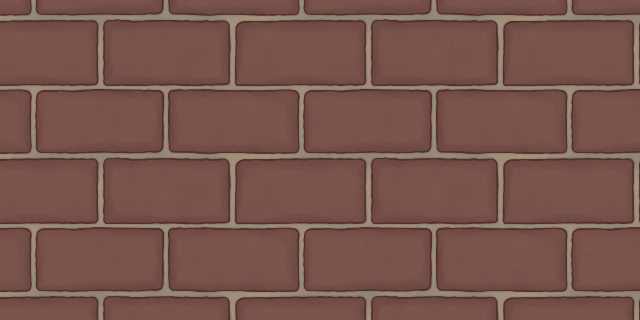
This texture is drawn by a Shadertoy shader. Its source:

```glsl
// Hand-inked red-brown bricks in running bond with thin, uneven beige mortar.

float hash(vec2 p) {
    vec3 q = fract(p.xyx * vec3(0.1031, 0.1030, 0.0973));
    q += dot(q, q.yzx + 33.33);
    return fract((q.x + q.y) * q.z);
}

// Value noise whose lattice wraps after the given period
float noise(vec2 p, vec2 period) {
    vec2 i = floor(p), f = fract(p);
    f = f * f * (3.0 - 2.0 * f);
    vec2 a = mod(i, period), b = mod(i + 1.0, period);
    return mix(mix(hash(a), hash(vec2(b.x, a.y)), f.x),
               mix(hash(vec2(a.x, b.y)), hash(b), f.x), f.y);
}

float noise(vec2 p) { return noise(p, vec2(512.0)); }

float roundedBox(vec2 p, vec2 halfSize, float radius) {
    vec2 q = abs(p) - halfSize + radius;
    return length(max(q, 0.0)) + min(max(q.x, q.y), 0.0) - radius;
}

void mainImage(out vec4 fragColor, in vec2 fragCoord) {
    const float rows = 4.632;    // brick courses in the canvas height
    const float pitch = 1.939;   // brick spacing, in course heights
    float pixel = rows / iResolution.y;

    // Course coordinates, running downwards
    vec2 p = fragCoord * pixel;
    p = vec2(p.x - 1.446, rows - p.y - 0.265);
    vec2 tile = p / vec2(2.0 * pitch, 2.0);

    // Four distinct bricks: two per course, odd courses shifted by half
    float course = floor(p.y);
    float odd = mod(course, 2.0);
    float column = floor((p.x + odd * 0.5 * pitch) / pitch);
    float wide = mod(column, 2.0);
    vec2 q = vec2(p.x + odd * 0.5 * pitch - (column + 0.5) * pitch,
                  p.y - course - 0.5 + 0.008 * odd);
    vec2 seed = 40.0 + vec2(wide, odd) * vec2(37.0, 61.0);

    // Wobbly silhouette, worn inwards
    vec2 halfSize = vec2(mix(0.930 + 0.016 * odd, 0.963, wide), 0.488 - 0.012 * odd);
    float radius = 0.05 + 0.11 * noise(q * 1.7 + seed);
    float d = roundedBox(q, halfSize, radius);
    d += 0.020 * noise(q * 2.6 + seed) + 0.012 * noise(q * 14.0 + seed);

    // Mortar, mottled from grey to warm beige
    float mottle = noise(tile * vec2(10.0, 5.0), vec2(10.0, 5.0));
    vec3 color = mix(vec3(0.57, 0.52, 0.46), vec3(0.66, 0.58, 0.49), mottle);
    color *= 1.0 - 0.10 * smoothstep(0.03, 0.0, d);

    // Brick face: soft dark rim plus a brushed wash with a visible edge
    float depth = -d;
    float rim = 1.0 - smoothstep(0.02, 0.20, depth + 0.07 * noise(q * 3.0 + seed.yx));
    float washWidth = 0.22 * noise(q * vec2(1.3, 2.2) + seed + 9.0);
    float wash = 1.0 - smoothstep(-0.015, 0.015, depth - washWidth);
    vec3 face = mix(vec3(0.478, 0.326, 0.294), vec3(0.428, 0.280, 0.260),
                    min(0.75 * rim + 0.30 * wash, 1.0));
    face *= 0.985 + 0.03 * noise(q * 4.0 + seed);

    // Ink outline of uneven width
    float ink = 0.016 + 0.014 * noise(q * 6.0 + seed + 5.0);
    vec3 brick = mix(vec3(0.325, 0.190, 0.175), face,
                     smoothstep(-0.6 * pixel, 0.6 * pixel, depth - ink));
    color = mix(color, brick, smoothstep(-0.5 * pixel, 0.5 * pixel, depth));

    // Fine paper grain
    color *= 0.985 + 0.03 * noise(tile * vec2(180.0, 92.0), vec2(180.0, 92.0));
    fragColor = vec4(color, 1.0);
}
```
